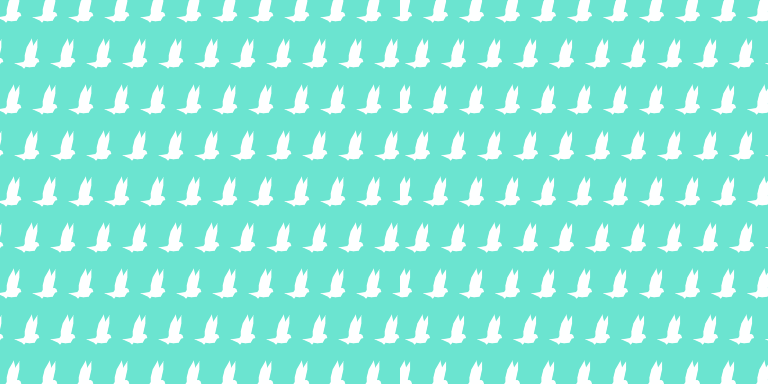
Give the GLSL for this pattern, as a Shadertoy shader.

```glsl
// White swallow-like birds in half-drop rows on flat turquoise.
// One polygon distance function is repeated with mod; a vertical seam
// shifts the columns on its right, so the spacing narrows and birds are cut.

#define GRID_HEIGHT 384.0              // design units down the canvas
#define PITCH vec2(36.0, 46.0)         // spacing of columns and rows
#define ORIGIN vec2(32.7, -7.3)        // tail x and wing-tip y of the top row
#define BIRD_SCALE 0.667               // outline units to design units
#define SEAM_X 400.0                   // where the columns jump
#define SEAM_SHIFT 5.3                 // size of the jump to the left
#define GROUND vec3(0.42, 0.895, 0.815)
#define BIRD_COLOR vec3(0.995, 1.0, 1.0)

const int CORNERS = 19;

// Outline from the tail tip, over the wings and head, back along the belly
const vec2 OUTLINE[CORNERS] = vec2[CORNERS](
    vec2(0, 37), vec2(13, 35), vec2(15, 32), vec2(15, 25), vec2(18, 13),
    vec2(25.5, 0), vec2(28, 10), vec2(34, 1), vec2(34, 13), vec2(30.5, 29),
    vec2(33, 29), vec2(35.5, 30.5), vec2(37, 35), vec2(33.5, 36),
    vec2(30, 42), vec2(22, 43), vec2(16.5, 42), vec2(14, 45), vec2(11, 42));

// Signed distance to the bird outline, negative inside
float birdDistance(vec2 p) {
    float nearest = 1e6;
    float side = 1.0;
    for (int i = 0; i < CORNERS; i++) {
        vec2 a = OUTLINE[i];
        vec2 b = OUTLINE[(i + 1) % CORNERS];
        vec2 edge = b - a;
        vec2 w = p - a;
        vec2 gap = w - edge * clamp(dot(w, edge) / dot(edge, edge), 0.0, 1.0);
        nearest = min(nearest, dot(gap, gap));
        // Flip the sign at each edge crossed by a horizontal ray
        if ((a.y > p.y) != (b.y > p.y) &&
            p.x < a.x + edge.x * (p.y - a.y) / edge.y) side = -side;
    }
    return side * sqrt(nearest);
}

// Distance to the bird in the cell around p
float flockDistance(vec2 p) {
    p.x += SEAM_SHIFT * step(SEAM_X, p.x);
    vec2 margin = 0.5 * (PITCH - BIRD_SCALE * vec2(37, 45));
    p += margin - ORIGIN;
    float row = floor(p.y / PITCH.y);
    p.x += 0.5 * PITCH.x * mod(row, 2.0);
    vec2 local = mod(p, PITCH) - margin;
    return birdDistance(local / BIRD_SCALE) * BIRD_SCALE;
}

void mainImage(out vec4 fragColor, in vec2 fragCoord) {
    // Design units, with y running down from the top edge
    float pixel = GRID_HEIGHT / iResolution.y;
    vec2 p = vec2(fragCoord.x, iResolution.y - fragCoord.y) * pixel;

    float coverage = 1.0 - smoothstep(-0.6 * pixel, 0.6 * pixel, flockDistance(p));
    fragColor = vec4(mix(GROUND, BIRD_COLOR, coverage), 1.0);
}
```
